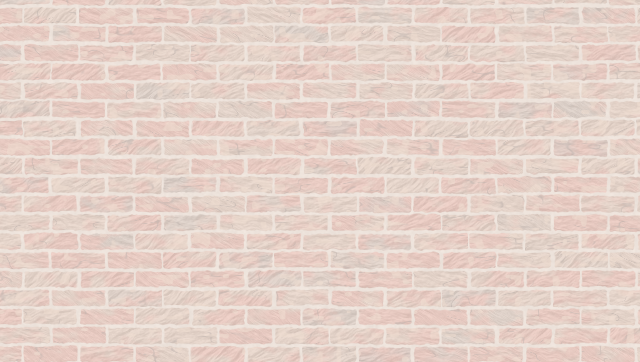
Write a Shadertoy shader that draws this texture.

```glsl
// Pale, whitewashed brick wall in running bond: rounded, wobbly boxes set in
// light mortar. Each brick gets its own tint, size and tilt from a hash, and
// fractal noise adds blotches, embossed folds, cracks, chips and grain.

const float ROWS_PER_WIDTH = 33.98;           // courses that fit in the canvas width
const float BRICK_LENGTH = 2.96;              // brick pitch, in course heights
const vec2 WALL_OFFSET = vec2(1.22, 0.323);   // first joints from the top left
const vec2 BRICK_HALF = vec2(1.405, 0.412);   // half size without mortar

const vec3 MORTAR = vec3(0.932, 0.892, 0.862);
const vec3 PINK   = vec3(0.902, 0.786, 0.752);
const vec3 BEIGE  = vec3(0.890, 0.824, 0.784);
const vec3 GREY   = vec3(0.825, 0.795, 0.775);
const vec3 CRACK  = vec3(0.745, 0.700, 0.680);
const vec3 CHIP   = vec3(0.935, 0.865, 0.815);

float hash(vec2 p) {
    vec3 q = fract(p.xyx * vec3(0.1031, 0.1030, 0.0973));
    q += dot(q, q.yzx + 33.33);
    return fract((q.x + q.y) * q.z);
}

float noise(vec2 p) {
    vec2 i = floor(p), f = fract(p);
    f = f * f * (3.0 - 2.0 * f);
    float low  = mix(hash(i), hash(i + vec2(1, 0)), f.x);
    float high = mix(hash(i + vec2(0, 1)), hash(i + vec2(1, 1)), f.x);
    return mix(low, high, f.y);
}

float fbm(vec2 p) {
    float sum = 0.0, amp = 0.53;
    for (int i = 0; i < 4; i++) {
        sum += amp * noise(p);
        p = mat2(1.6, 1.2, -1.2, 1.6) * p + 7.3;
        amp *= 0.5;
    }
    return sum;
}

float roundBox(vec2 p, vec2 halfSize, float radius) {
    vec2 d = abs(p) - halfSize + radius;
    return length(max(d, 0.0)) + min(max(d.x, d.y), 0.0) - radius;
}

// Folded clay: stretched noise, leaning differently on each brick
float foldHeight(vec2 p, float lean, float seed) {
    p.y += lean * p.x + 0.25 * noise(p * 1.7 + seed);
    return fbm(p * vec2(1.5, 4.2) + seed);
}

// Distance to the edge of one brick, with irregular size, tilt and outline
float brickDistance(vec2 local, vec2 id, vec2 wall) {
    vec2 jitter = vec2(hash(id + 11.0), hash(id + 23.0)) - 0.5;
    float tilt = (hash(id + 37.0) - 0.5) * 0.03;
    vec2 wobble = vec2(noise(wall * 3.0), noise(wall * 3.0 + 50.0)) - 0.5;
    vec2 p = local + jitter * vec2(0.08, 0.05) + wobble * 0.09;
    p.y += tilt * p.x;
    vec2 halfSize = BRICK_HALF - vec2(0.04, 0.03) * (hash(id + 41.0) - 0.5);
    return roundBox(p, halfSize, 0.10) + 0.05 * (noise(wall * 8.0) - 0.5);
}

vec3 brickColor(vec2 local, vec2 id, vec2 wall) {
    float seed = hash(id + 5.0) * 90.0;
    float blotch = fbm(wall * vec2(0.9, 1.6) + seed);

    // Base tint, with a few bricks fired greyer than the rest
    float beige = hash(id) * 0.9 + (blotch - 0.5) * 1.9;
    vec3 color = mix(PINK, BEIGE, smoothstep(0.1, 0.85, beige));
    float grey = smoothstep(0.72, 1.0, hash(id + 71.0)) * 0.55;
    color = mix(color, GREY, grey * smoothstep(0.3, 0.65, blotch));

    // Folds lit from the upper left
    float lean = (hash(id + 83.0) - 0.5) * 1.6;
    float slope = foldHeight(local + vec2(0.04, 0.07), lean, seed)
                - foldHeight(local, lean, seed);
    color += clamp(slope * 0.22, -0.045, 0.03);

    // Thin, broken cracks and pale chips
    float vein = abs(noise(vec2(local.x * 1.1, (local.y + lean * local.x * 0.4) * 3.0) + seed) - 0.5);
    float broken = smoothstep(0.52, 0.72, noise(wall * 1.5 + seed));
    color = mix(color, CRACK, (1.0 - smoothstep(0.0, 0.06, vein)) * broken * 0.5);
    float chip = smoothstep(0.72, 0.82, noise(wall * vec2(2.0, 3.2) + 31.0));
    return mix(color, CHIP, chip * 0.55);
}

void mainImage(out vec4 fragColor, in vec2 fragCoord) {
    // Wall space: one unit per course, y running down from the top
    float pixel = ROWS_PER_WIDTH / iResolution.x;
    vec2 wall = vec2(fragCoord.x, iResolution.y - fragCoord.y) * pixel;
    vec2 p = wall - WALL_OFFSET;
    p.y += 0.06 * (noise(wall * vec2(0.35, 0.5)) - 0.5);

    // Running bond: every second course shifts by half a brick
    float row = floor(p.y);
    p.x -= mod(row, 2.0) * 0.5 * BRICK_LENGTH;
    vec2 id = vec2(floor(p.x / BRICK_LENGTH), row) + 40.0;
    vec2 local = vec2(mod(p.x, BRICK_LENGTH) - 0.5 * BRICK_LENGTH, fract(p.y) - 0.5);

    float edge = brickDistance(local, id, wall);
    float cover = 1.0 - smoothstep(-0.6 * pixel - 0.015, 0.6 * pixel + 0.015, edge);

    // Mortar, with a soft shadow beneath each brick
    vec3 mortar = MORTAR + (fbm(wall * 3.0) - 0.5) * 0.035;
    vec3 brick = brickColor(local, id, wall);
    float rim = smoothstep(-0.10, 0.0, edge) * smoothstep(0.2, 0.42, local.y);
    brick -= rim * 0.045 * noise(wall * vec2(1.5, 1.0) + 9.0);

    vec3 color = mix(mortar, brick, cover);
    color += (noise(wall * 9.0) - 0.5) * 0.018;
    fragColor = vec4(color, 1.0);
}
```
